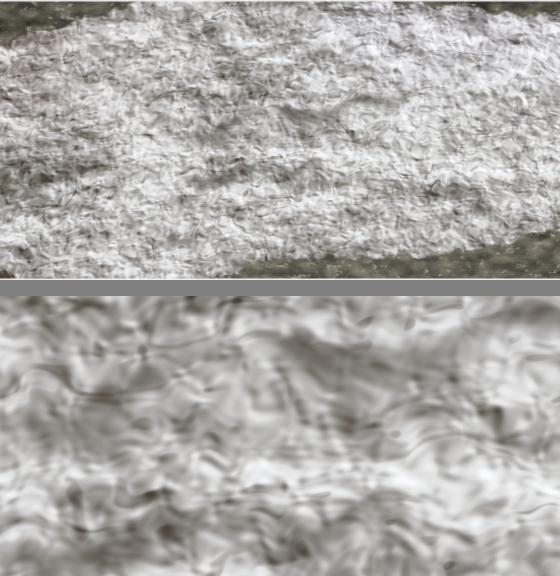
Top: the whole. Bottom: its middle third, enlarged.
A WebGL 2 fragment shader for this texture:

```glsl
#version 300 es
precision highp float;
// Heap of pale fluffy fibre with broken creases, lying on dark speckled ground.

#define GRAIN_SCALE vec2(10.5, 15.5)
#define GRAIN_CONTRAST 0.265
#define BROAD_CONTRAST 0.46
#define BASE_LIGHT 0.712
#define VALLEY_DEPTH 0.30
#define DENT_DEPTH 0.12
#define FISSURE_DEPTH 0.15
#define PIT_DEPTH 0.14
#define EDGE_ROUGHNESS 0.07
#define GROUND_LIGHT 0.32

uniform vec2 u_resolution;
out vec4 fragColor;

float hash(vec2 cell) {
    vec3 q = fract(cell.xyx * 0.1031);
    q += dot(q, q.yzx + 33.33);
    return fract((q.x + q.y) * q.z);
}

float noise(vec2 p) {
    vec2 cell = floor(p), f = fract(p);
    f = f * f * (3.0 - 2.0 * f);
    return mix(mix(hash(cell), hash(cell + vec2(1, 0)), f.x),
               mix(hash(cell + vec2(0, 1)), hash(cell + vec2(1, 1)), f.x), f.y);
}

float fbm(vec2 p) {
    float sum = 0.0, weight = 0.5;
    for (int i = 0; i < 4; i++) {
        sum += weight * noise(p);
        p = mat2(0.8, 0.6, -0.6, 0.8) * p * 2.03 + 11.7;
        weight *= 0.5;
    }
    return sum / 0.9375;
}

// Light from above on bumps of four sizes, wider than tall
float relief(vec2 q) {
    vec2 s = q * GRAIN_SCALE;
    float sum = 0.0, weight = 0.9;
    for (int i = 0; i < 4; i++) {
        sum += weight * (noise(s) - noise(s + vec2(0.22, 0.6)));
        s = mat2(0.98, 0.2, -0.2, 0.98) * s * 1.95 + 17.3;
        weight *= 1.02;
    }
    return sum;
}

// Broken shadow: crisp upper side, soft lower side
float valley(vec2 p, float start, float end, float height, float slope) {
    float along = p.x - start;
    float bend = fbm(p * vec2(7.0, 5.0) + height * 40.0) - 0.5;
    float d = p.y - height - slope * along - 0.13 * bend;
    float swell = noise(vec2(p.x * 6.5, height * 50.0));
    float width = mix(0.008, 0.034, swell) * (d > 0.0 ? 0.55 : 1.4);
    float span = smoothstep(-0.04, 0.08, along) * smoothstep(end + 0.04, end - 0.1, p.x);
    return span * smoothstep(0.12, 0.65, swell) * exp(-d * d / (width * width));
}

// Positive inside the heap, negative on the ground
float heapDistance(vec2 p) {
    float top = min(0.845 + 0.3 * p.x, 1.11 - 0.085 * p.x);
    float bottom = 0.088 * smoothstep(0.74, 1.05, p.x) + 0.075 * smoothstep(1.5, 2.0, p.x);
    bottom -= 0.02 * smoothstep(0.85, 0.7, p.x);
    float rough = EDGE_ROUGHNESS * (fbm(p * vec2(16.0, 24.0)) - 0.5);
    return min(top - p.y, p.y - bottom) + rough;
}

// Warm shadows, faintly cool highlights
vec3 tint(float light) {
    return vec3(light) + (0.85 - light) * vec3(0.05, 0.0, -0.06);
}

vec3 heapColor(vec2 p, float inside) {
    // Bend the layers: rising at the left, levelling out at the right
    vec2 q = vec2(p.x, p.y - 0.25 * p.x + 0.06 * p.x * p.x);
    q += 0.022 * (vec2(noise(p * 10.0), noise(p * 10.0 + 31.0)) - 0.5);
    q += 0.014 * (vec2(noise(p * 34.0 + 7.0), noise(p * 34.0 + 53.0)) - 0.5);

    float shadow = max(valley(p, 0.64, 1.34, 0.365, 0.13), 0.9 * valley(p, 0.62, 1.70, 0.50, 0.22));
    float dents = smoothstep(0.62, 0.88, fbm(q * vec2(7.0, 13.0) + 5.0));
    float ridge = 1.0 - abs(2.0 * noise(q * vec2(10.0, 24.0) + 43.0) - 1.0);
    float fissures = smoothstep(0.80, 1.0, ridge) * smoothstep(0.5, 0.75, noise(q * 13.0 + 9.0));
    float pits = smoothstep(0.70, 0.92, noise(q * vec2(38.0, 66.0) + 71.0));

    float light = BASE_LIGHT + BROAD_CONTRAST * (fbm(q * vec2(3.5, 6.0) + 3.0) - 0.5);
    light += 0.05 * smoothstep(0.1, 1.5, p.x) - 0.08 * smoothstep(0.5, 0.0, p.x);
    light += GRAIN_CONTRAST * relief(q) * (1.0 - 0.6 * shadow);
    light -= VALLEY_DEPTH * shadow + DENT_DEPTH * dents;
    light -= (FISSURE_DEPTH * fissures + PIT_DEPTH * pits) * (1.0 - shadow);
    light -= 0.13 * smoothstep(0.07, 0.0, inside);
    light = min(light, 0.87 + 0.5 * (light - 0.87));

    vec3 color = tint(clamp(light, 0.26, 0.98));
    color += vec3(0.014, -0.006, -0.004) * smoothstep(0.7, 0.0, p.x) * smoothstep(0.3, 0.9, p.y);
    color += vec3(-0.002, -0.004, 0.016) * smoothstep(0.7, 1.5, p.x) * smoothstep(0.5, 1.0, p.y);
    return color;
}

vec3 groundColor(vec2 p) {
    float light = GROUND_LIGHT + 0.38 * (fbm(p * vec2(22.0, 38.0)) - 0.5);
    light += 0.06 * smoothstep(0.5, 0.1, p.y);
    float flakes = smoothstep(0.62, 0.82, fbm(p * vec2(40.0, 62.0) + 19.0));
    return mix(vec3(light) * vec3(1.04, 1.0, 0.88), vec3(0.66, 0.64, 0.59), 0.7 * flakes);
}

void main() {
    vec2 p = gl_FragCoord.xy / u_resolution * vec2(2.0, 1.0);
    float inside = heapDistance(p);
    vec3 color = mix(groundColor(p), heapColor(p, inside), smoothstep(-0.009, 0.009, inside));
    // Thin pale rims at the top and bottom
    float rim = smoothstep(0.008, 0.003, min(p.y, 1.0 - p.y));
    fragColor = vec4(mix(color, vec3(0.95), 0.9 * rim), 1.0);
}
```
